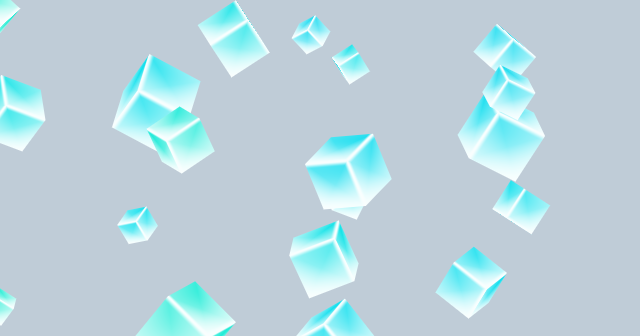
Reproduce this background procedurally as a WebGL 1 fragment shader.

```glsl
precision highp float;

uniform vec2 u_resolution;

const vec3 BACKDROP = vec3(0.75, 0.80, 0.845);
const vec3 PALE = vec3(0.975, 0.998, 0.998);
const vec3 TEAL = vec3(0.14, 0.93, 0.83);
const vec3 CYAN = vec3(0.08, 0.88, 0.93);
const vec3 SKY = vec3(0.22, 0.82, 0.97);

const int CUBE_COUNT = 20;
const float ANCHORS_PER_CUBE = 0.7;   // below 1, some cubes share an anchor
const float SPREAD = 0.24;            // scatter around an anchor
const float MIN_HALF_EDGE = 0.032;
const float MAX_HALF_EDGE = 0.088;
const float SEAM_WIDTH = 0.22;
const float SEED = 3.7;

vec3 hash3(float n) {
    return fract(sin(n * vec3(12.9898, 78.233, 39.425) + SEED) * 43758.545);
}

// Cube orientation: roll in its own plane, then turn sideways and tilt down.
mat3 orientation(float tilt, float turn, float roll) {
    float ct = cos(tilt), st = sin(tilt);
    float cy = cos(turn), sy = sin(turn);
    float cr = cos(roll), sr = sin(roll);
    mat3 tiltX = mat3(1.0, 0.0, 0.0, 0.0, ct, st, 0.0, -st, ct);
    mat3 turnY = mat3(cy, 0.0, -sy, 0.0, 1.0, 0.0, sy, 0.0, cy);
    mat3 rollZ = mat3(cr, sr, 0.0, -sr, cr, 0.0, 0.0, 0.0, 1.0);
    return tiltX * turnY * rollZ;
}

// Distance to the pair of silhouette sides parallel to one projected axis.
float sideDistance(vec2 q, vec2 axis, vec2 other1, vec2 other2) {
    vec2 normal = normalize(vec2(-axis.y, axis.x));
    return abs(dot(q, normal)) - abs(dot(other1, normal)) - abs(dot(other2, normal));
}

float silhouette(vec2 q, mat3 pose) {
    vec2 a = pose[0].xy, b = pose[1].xy, c = pose[2].xy;
    return max(sideDistance(q, a, b, c),
           max(sideDistance(q, b, c, a), sideDistance(q, c, a, b)));
}

float largest(vec3 v) {
    return max(v.x, max(v.y, v.z));
}

// Strength of the tint on the visible faces of a unit cube.
float faceTint(vec2 q, mat3 pose) {
    // Fold the cube so that its visible faces lie at +1 on each axis.
    vec3 viewer = vec3(0.0, 0.0, 1.0) * pose;
    vec3 facing = max(abs(viewer), 0.001);
    vec3 flip = step(0.0, viewer) * 2.0 - 1.0;
    vec3 start = flip * (vec3(q, 0.0) * pose);
    vec3 reach = (1.0 - start) / facing;
    float nearest = min(reach.x, min(reach.y, reach.z));
    vec3 hit = clamp(start + nearest * facing, -1.0, 1.0);
    vec3 face = step(reach, vec3(nearest));
    vec3 inPlane = 1.0 - face;

    // Deep at the top of each face, pale at its foot, creased on diagonals.
    vec3 up = flip * (vec3(0.0, 1.0, 0.0) * pose) * inPlane;
    float rise = dot(hit, up) / max(dot(abs(up), vec3(1.0)), 0.001);
    float gradient = pow(clamp(0.5 + 0.5 * rise, 0.0, 1.0), 1.5);
    float crease = 1.0 - 0.5 * largest(abs(hit) * inPlane);

    // Pale seams where two visible faces meet; steep faces are deeper.
    float seam = smoothstep(0.0, SEAM_WIDTH, 1.0 - largest(mix(hit, vec3(-1.0), face)));
    float depth = mix(2.2, 1.3, dot(facing, face));
    return clamp(gradient * crease * seam * depth, 0.0, 1.0);
}

vec3 cubeHue(float t) {
    vec3 cool = mix(TEAL, CYAN, smoothstep(0.0, 0.5, t));
    return mix(cool, SKY, smoothstep(0.5, 1.0, t));
}

void main() {
    float pixel = 1.0 / u_resolution.y;
    float aspect = u_resolution.x * pixel;
    vec2 p = gl_FragCoord.xy * pixel;
    vec3 color = BACKDROP;

    for (int i = 0; i < CUBE_COUNT; i++) {
        float id = float(i);
        vec3 place = hash3(id + 1.0);
        vec3 spin = hash3(id + 51.0);

        // Evenly spread anchors, with loose clumps around them.
        float anchorId = floor(id * ANCHORS_PER_CUBE);
        vec2 anchor = fract(0.5 + anchorId * vec2(0.7549, 0.5698));
        vec2 center = anchor * vec2(aspect, 1.0) + (place.xy - 0.5) * SPREAD;
        float halfEdge = mix(MIN_HALF_EDGE, MAX_HALF_EDGE, place.z);

        mat3 pose = orientation(mix(0.25, 0.75, spin.x),
                                mix(-0.6, 0.6, spin.y),
                                mix(0.4, 1.15, spin.z));
        vec2 q = (p - center) / halfEdge;
        float edge = silhouette(q, pose) * halfEdge;
        float coverage = clamp(0.5 - edge / pixel, 0.0, 1.0);

        float hue = 0.75 * center.x / aspect + 0.5 * (spin.x - 0.3);
        vec3 surface = mix(PALE, cubeHue(hue), faceTint(q, pose));
        color = mix(color, surface, coverage);
    }

    gl_FragColor = vec4(color, 1.0);
}
```
